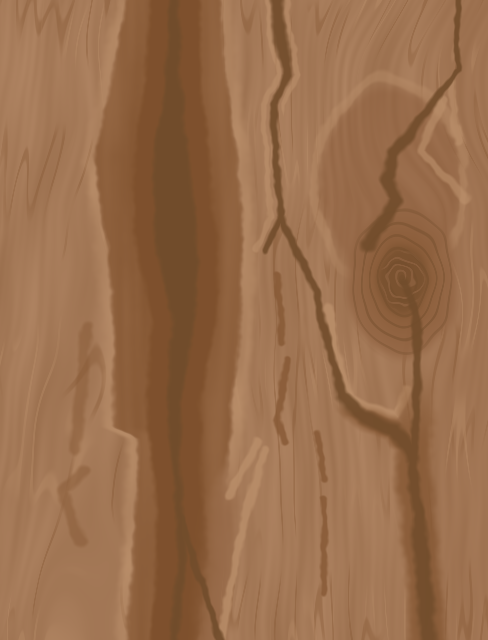
This texture is drawn by a Shadertoy shader. Its source:

```glsl
// Painted wood bark: a deep groove on the left, cracks and a ringed knot on the right.
// Edges are interpolated profiles, cracks are distances to polylines, and the
// grain is stretched gradient noise that parts around the knot.
#define HEIGHT 7.68
#define PALE vec3(.735, .565, .42)
#define WOOD vec3(.645, .475, .343)
#define SHADE vec3(.585, .405, .275)
#define BROWN vec3(.53, .35, .21)
#define DARK vec3(.445, .3, .17)
#define KNOT vec2(4.83, 3.36)
#define GRAIN .55
#define WOBBLE .045

// Groove at equal steps down: left rim, core left, core right, right rim
const vec4 GROOVE[9] = vec4[9](
  vec4(1.5, 2.04, 2.16, 2.66), vec4(1.32, 1.98, 2.17, 2.73), vec4(1.11, 1.84, 2.27, 2.86),
  vec4(1.25, 1.85, 2.37, 2.94), vec4(1.34, 2.06, 2.36, 2.9), vec4(1.35, 2, 2.17, 2.81),
  vec4(1.35, 2.08, 2.17, 2.74), vec4(1.28, 2.13, 2.25, 2.68), vec4(1.22, 2.04, 2.14, 2.58));
const vec2 UPPER[6] = vec2[6](vec2(3.32, -.1), vec2(3.36, .4), vec2(3.46, .9),
  vec2(3.28, 1.25), vec2(3.36, 2.6), vec2(3.18, 3));
const vec2 BRANCH[6] = vec2[6](vec2(3.36, 2.6), vec2(3.78, 3.5), vec2(4.1, 4.75),
  vec2(4.35, 5), vec2(4.75, 5.15), vec2(4.95, 5.5));
const vec2 BENT[6] = vec2[6](vec2(5.5, -.1), vec2(5.49, .85), vec2(4.72, 1.85),
  vec2(4.65, 2.15), vec2(4.75, 2.4), vec2(4.41, 2.95));
const vec2 LOWER[6] = vec2[6](vec2(4.85, 3.4), vec2(5, 3.8), vec2(5, 5),
  vec2(4.95, 5.6), vec2(5.02, 6.2), vec2(5.15, 7.8));
const vec2 LEDGE[6] = vec2[6](vec2(3.95, 3.7), vec2(4.02, 4.2), vec2(4.2, 4.78),
  vec2(4.45, 4.9), vec2(4.75, 4.98), vec2(4.88, 4.68));
// Short splits, each from xy to zw
const vec4 SPLITS[6] = vec4[6](vec4(3.34, 3.3, 3.39, 4.12), vec4(3.44, 4.32, 3.41, 4.55),
  vec4(3.41, 4.55, 3.33, 5.05), vec4(3.33, 5.05, 3.42, 5.32),
  vec4(3.82, 5.22, 3.89, 5.75), vec4(3.88, 6, 3.9, 7.1));

vec2 gradient(vec2 cell) {
  float a = 6.2832 * fract(sin(dot(cell, vec2(127.1, 311.7))) * 43758.5);
  return vec2(cos(a), sin(a));
}
float noise(vec2 p) {
  vec2 i = floor(p), f = p - i, s = f * f * (3. - 2. * f), e = vec2(1, 0);
  return mix(mix(dot(gradient(i), f), dot(gradient(i + e), f - e), s.x),
    mix(dot(gradient(i + e.yx), f - e.yx), dot(gradient(i + 1.), f - 1.), s.x), s.y);
}
float rise(float a, float b, float x) {
  float t = clamp((x - a) / (b - a), 0., 1.);
  return t * t * (3. - 2. * t);
}
float line(float d, float w) { return rise(w, w * .35, d); }
float segment(vec2 p, vec4 s) {
  vec2 d = s.zw - s.xy, r = p - s.xy;
  return length(r - d * clamp(dot(r, d) / dot(d, d), 0., 1.));
}
float path(vec2 p, vec2 v[6]) {
  float d = 99.;
  for (int i = 0; i < 5; i++) d = min(d, segment(p, vec4(v[i], v[i + 1])));
  return d;
}

void mainImage(out vec4 fragColor, in vec2 fragCoord) {
  // Canvas units: x to the right, y down from the top
  vec2 p = vec2(fragCoord.x, iResolution.y - fragCoord.y) * HEIGHT / iResolution.y;
  vec2 q = p + WOBBLE * vec2(noise(p * vec2(5, 3)) + .5 * noise(p * 11.), noise(p * 4. + 9.));
  vec2 k = p - KNOT;

  // Grain leans at the sides and parts around the knot
  float lean = .12 * rise(1.6, .4, p.x) + .45 * rise(3.3, 4.4, p.x) * rise(2.6, .4, p.y);
  float u = p.x + lean * p.y - .6 * k.x * exp(-dot(k * k, vec2(.9, .35))) + .1 * noise(p);
  float broad = noise(vec2(u * 3.2, p.y * .45)), fine = noise(vec2(u * 13., p.y * .7));
  float hair = line(abs(noise(vec2(u * 4.5, p.y * .4 + 7.))), .055) * rise(-.15, .25, noise(p * 1.3));
  float glint = line(abs(noise(vec2(u * 5.5 + 31., p.y * .5))), .06) * rise(0., .35, noise(p + 5.));
  vec3 c = WOOD + GRAIN * (.08 * broad + .07 * fine);
  c = mix(c, SHADE, .35 * rise(4.9, 5.5, p.x));
  c = mix(c, BROWN, GRAIN * .75 * hair);
  c = mix(c, PALE, GRAIN * .65 * glint);

  // Hollow above the knot with a pale contour
  float hollow = length((q - vec2(4.68, 2.2)) / vec2(.87, 1.2));
  c = mix(c, SHADE + .03 * fine, .85 * rise(1.06, .86, hollow));
  c = mix(c, PALE, .4 * rise(3.7, 2.8, p.y) * line(abs(hollow - 1.04 + .1 * broad), .08));

  // Groove: pale rims, layered walls and dark core
  float row = clamp(p.y / HEIGHT, 0., .999) * 8.;
  int i = int(row);
  vec4 rim = mix(GROOVE[i], GROOVE[i + 1], fract(row));
  rim.x += .29 * rise(5.1, 5.28, p.y);
  float left = q.x - rim.x, right = rim.w - q.x, foot = rise(5.3, 6.2, p.y);
  float core = min(q.x - rim.y, rim.z - q.x);
  c = mix(c, SHADE, .8 * foot * rise(2.1, 2.3, q.x) * rise(2.95, 2.75, q.x + .1 * (p.y - 6.)));
  vec3 wall = BROWN + .03 * rise(.45, .1, min(left, right)) + .035 * noise(p * vec2(8, .5));
  wall = mix(wall, BROWN - .035, rise(-.28, -.2, core));
  wall = mix(wall, DARK, rise(-.035, .035, core));
  c = mix(c, wall, rise(-.02, .06, left) * rise(-.02, .06 + .3 * foot, right));
  float edge = max(rise(-.17, -.05, left) * rise(.03, -.02, left),
    (1. - foot) * rise(-.2, -.06, right) * rise(.03, -.02, right));
  c = mix(c, PALE, edge * (.55 + .6 * noise(p * vec2(3, 1.4))));
  float lip = min(segment(q, vec4(3.1, 5.28, 2.76, 5.95)), segment(q, vec4(3.18, 5.4, 2.93, 6.2)));
  lip = min(lip, segment(q, vec4(2.93, 6.2, 2.64, 7.7)));
  c = mix(c, PALE, .75 * line(lip, .07));

  // Knot: shaded disc, uneven rings and a curled heart
  float r = length(k / vec2(.72, 1)) + .06 * noise(p * 3.);
  c = mix(c, mix(BROWN, SHADE, rise(.25, 1., r)), .9 * rise(1.02, .82, r));
  float rings = abs(fract(r * 6.5 + .5 * noise(p * 2.5)) - .5);
  c = mix(c, DARK, .45 * line(rings, .16) * rise(1.02, .75, r));
  c = mix(c, DARK, .65 * rise(.5, .3, r));
  float curl = abs(fract(length(k) * 11. + atan(k.y, k.x) / 6.2832 + noise(p * 6.)) - .5);
  c = mix(c, SHADE, .55 * line(curl, .2) * rise(.4, .3, r));

  // Pale ledges beside the cracks
  vec2 side = vec2(.12, 0);
  float upper = min(path(q + side, UPPER), path(q - side, UPPER) + .1 * rise(1.2, 1.7, p.y));
  float bend = min(segment(q, vec4(5.32, 1.2, 5.05, 1.8)), segment(q, vec4(5.05, 1.8, 5.6, 2.4)));
  bend = min(bend, segment(q, vec4(5.42, 1, 5.5, 1.7)));
  c = mix(c, PALE, .8 * max(line(path(q, LEDGE), .075), max(.75 * line(upper, .045), .8 * line(bend, .07))));

  // Cracks with brown flanks
  float low = path(q, LOWER), branch = path(q, BRANCH), bent = path(q, BENT);
  float flank = max(rise(.28, .14, low) * rise(4.2, 5.4, p.y), rise(.18, .07, branch) * rise(4.8, 5., p.y));
  c = mix(c, BROWN, .85 * flank);
  float crack = max(line(path(q, UPPER), .06 + .06 * rise(1.2, .5, p.y)), line(branch, .07 + .05 * rise(4.3, 5., p.y)));
  crack = max(crack, max(line(bent, .05 + .06 * rise(1., 1.8, p.y)), line(low, .08 + .07 * rise(5., 7.5, p.y))));
  crack = max(crack, line(segment(q, vec4(2.17, 6.2, 2.66, 7.75)), .06));
  c = mix(c, DARK, .92 * crack);

  // Short splits, and blurred ones at the left
  float split = 9.;
  for (int j = 0; j < 6; j++) split = min(split, segment(q, SPLITS[j]));
  float blur = min(segment(q, vec4(1.04, 3.95, .9, 5.4)), segment(q, vec4(1, 5.65, .75, 5.9)));
  blur = min(blur, segment(q, vec4(.75, 5.9, .97, 6.5)));
  c = mix(c, BROWN, max(.85 * line(split, .055), .5 * line(blur, .1)));
  fragColor = vec4(c, 1);
}
```
